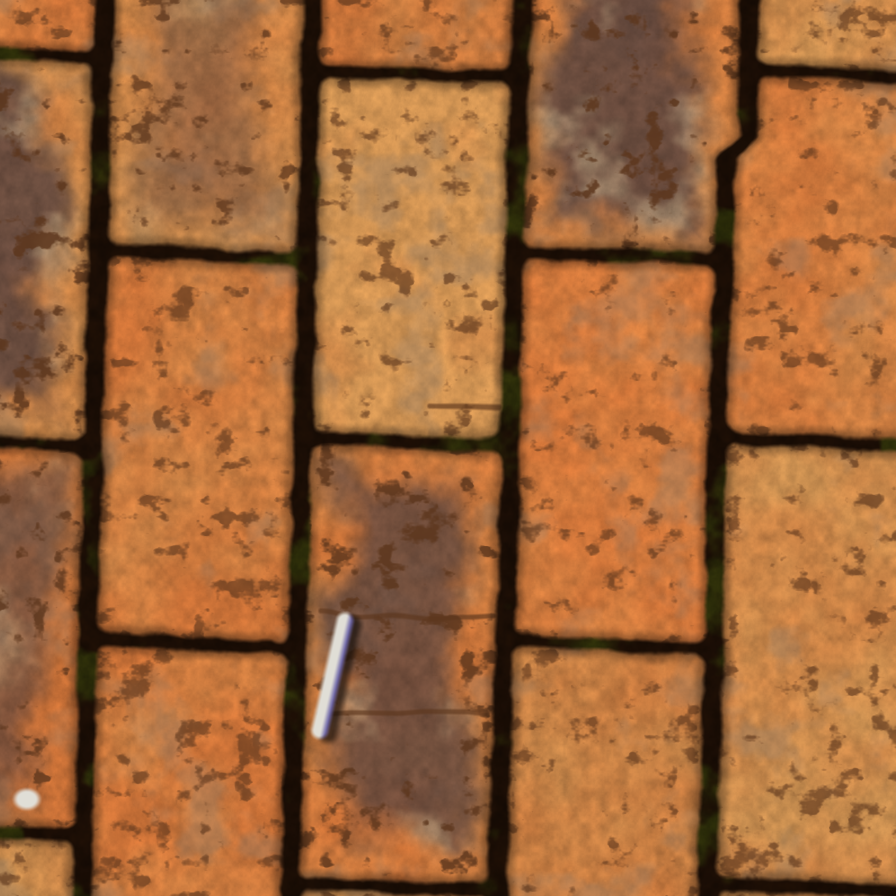
Write a WebGL 1 fragment shader that draws this texture.

```glsl
precision highp float;
// Worn clay pavers standing upright in a half-offset bond, slightly skewed.
// Rounded-box distances shape the bricks; layered value noise adds scorching,
// pits and grain, and moss in the dark joints. Small litter lies on top.
uniform vec2 u_resolution;

const float COLUMN_WIDTH = 0.2325;
const float BRICK_LENGTH = 0.434;
const float FIRST_JOINT = 0.104;
const float SKEW = 0.026;
const float TILT = 0.045;
const vec2 JOINT_HALF = vec2(0.0105, 0.0068);
const float CORNER = 0.012;
const float SOFTNESS = 0.0035;
const vec3 ORANGE = vec3(0.82, 0.46, 0.225);
const vec3 TAN = vec3(0.82, 0.58, 0.325);
const vec3 SCORCH = vec3(0.36, 0.265, 0.235);
const vec3 ASH = vec3(0.57, 0.49, 0.41);
const vec3 PIT = vec3(0.36, 0.21, 0.11);
const vec3 JOINT = vec3(0.10, 0.05, 0.018);
const vec3 MOSS = vec3(0.19, 0.21, 0.04);
const vec3 LITTER = vec3(0.88, 0.87, 0.84);

float hash(vec2 p) {
  return fract(sin(dot(p, vec2(127.1, 311.7))) * 43758.545);
}

float noise(vec2 p) {
  vec2 i = floor(p), f = fract(p);
  f = f * f * (3.0 - 2.0 * f);
  return mix(mix(hash(i), hash(i + vec2(1.0, 0.0)), f.x),
             mix(hash(i + vec2(0.0, 1.0)), hash(i + 1.0), f.x), f.y);
}

float fbm(vec2 p) {
  float sum = 0.0, amp = 0.5;
  for (int i = 0; i < 4; i++) {
    sum += amp * noise(p);
    p = p * 2.03 + 17.3;
    amp *= 0.5;
  }
  return sum / 0.9375;
}

float roundedBox(vec2 p, vec2 halfSize, float r) {
  vec2 d = abs(p) - halfSize + r;
  return length(max(d, 0.0)) + min(max(d.x, d.y), 0.0) - r;
}

float segment(vec2 p, vec2 a, vec2 b) {
  vec2 d = b - a;
  return length(p - a - d * clamp(dot(p - a, d) / dot(d, d), 0.0, 1.0));
}

// Picks the lower, middle or upper course value; courses below fall to zero.
float course(vec3 v, float row) {
  return row < -1.5 ? 0.0 : row < -0.5 ? v.x : row < 0.5 ? v.y : v.z;
}

// Scorch amount (x) and tan amount (y) of one brick.
vec2 firing(float col, float row) {
  vec3 burn = col < 0.5 ? vec3(0.75, 1.0, 0.0) : col < 1.5 ? vec3(0.0, 0.0, 0.5)
            : col < 2.5 ? vec3(0.9, 0.0, 0.0) : col < 3.5 ? vec3(0.0, 0.0, 1.0) : vec3(0.0);
  vec3 pale = col < 0.5 ? vec3(0.1, 0.7, 0.1) : col < 1.5 ? vec3(0.1, 0.2, 0.7)
            : col < 2.5 ? vec3(0.3, 1.0, 0.2) : col < 3.5 ? vec3(0.5, 0.15, 0.4) : vec3(0.75, 0.3, 0.95);
  return vec2(course(burn, row), row < -1.5 ? 0.8 : course(pale, row));
}

void main() {
  vec2 uv = gl_FragCoord.xy / u_resolution;
  float aa = max(SOFTNESS, 1.0 / min(u_resolution.x, u_resolution.y));

  // Columns lean slightly; the last joint steps aside near the top.
  vec2 q = uv + 0.006 * (vec2(fbm(uv * 11.0), fbm(uv * 11.0 + 40.0)) - 0.5);
  q.x -= SKEW * (q.y - 0.5);
  q.x -= 0.024 * smoothstep(0.82, 0.85, uv.y) * smoothstep(0.70, 0.80, uv.x);
  float u = (q.x - FIRST_JOINT) / COLUMN_WIDTH + 1.0;
  float col = floor(u);
  vec2 local = vec2((fract(u) - 0.5) * COLUMN_WIDTH, 0.0);

  // Alternate columns are offset; later ones have uneven courses.
  float even = 1.0 - mod(col, 2.0);
  float phase = mix(0.281, 0.507, even);
  float y = q.y + TILT * local.x - phase;
  float len = BRICK_LENGTH + even * step(1.0, col) * (y < 0.0 ? 0.063 : -0.025);
  float row = floor(y / len);
  local.y = (fract(y / len) - 0.5) * len;
  vec2 id = vec2(col, row);
  float chips = 0.008 * (fbm(uv * 34.0 + id * 3.0) - 0.5);
  float dist = roundedBox(local, 0.5 * vec2(COLUMN_WIDTH, len) - JOINT_HALF, CORNER) + chips;

  // Clay body with cloudy tone and fine grain.
  vec2 fire = firing(col, row);
  float cloud = fbm(uv * 13.0 + id * 7.1);
  float grain = fbm(uv * vec2(95.0, 80.0));
  vec3 clay = mix(ORANGE, TAN, clamp(fire.y + 0.9 * (cloud - 0.5), 0.0, 1.0));
  clay *= 0.94 + 0.06 * hash(id + 3.7) + 0.32 * (grain - 0.5);
  clay = mix(clay, ASH, 0.35 * smoothstep(0.56, 0.78, fbm(uv * 17.0 + 60.0)));

  // Scorched middles with ashy patches, then scattered pits.
  float stain = smoothstep(0.005, 0.065, -dist + 0.10 * (cloud - 0.5));
  vec3 burnt = mix(SCORCH, ASH, smoothstep(0.50, 0.76, fbm(uv * 15.0 + 23.0)));
  clay = mix(clay, burnt * (0.85 + 0.3 * grain), 0.88 * fire.x * stain);
  float pits = smoothstep(0.61, 0.76, fbm(uv * vec2(44.0, 52.0) + id * 5.0));
  clay = mix(clay, PIT, pits * (0.65 + 0.2 * fire.x));

  // Hairline cracks and darkened rims.
  vec2 w = uv + 0.008 * (noise(uv * 25.0) - 0.5);
  float crack = min(segment(w, vec2(0.355, 0.315), vec2(0.55, 0.312)),
                    segment(w, vec2(0.36, 0.207), vec2(0.545, 0.203)));
  crack = min(crack, segment(w, vec2(0.478, 0.545), vec2(0.555, 0.543)));
  clay = mix(clay, PIT, 0.65 * (1.0 - smoothstep(0.001, 0.001 + aa, crack)));
  clay *= mix(0.68, 1.0, smoothstep(0.0, 0.014, -dist));

  // Dark joints with mossy spots.
  vec3 gap = mix(JOINT, MOSS, 0.75 * smoothstep(0.55, 0.72, fbm(uv * 16.0 + 9.0)));
  gap *= 0.7 + 0.6 * grain;
  vec3 color = mix(clay, gap, smoothstep(-aa, aa, dist));

  // A pale slender stub with a bluish side, its shadow, and a pebble.
  vec2 a = vec2(0.357, 0.185), b = vec2(0.385, 0.307);
  float stub = segment(uv, a, b) - 0.009;
  float shade = segment(uv, a + vec2(0.009, -0.004), b + vec2(0.008, -0.004)) - 0.008;
  float pebble = length((uv - vec2(0.03, 0.108)) * vec2(0.8, 1.0)) - 0.011;
  color *= 1.0 - 0.55 * (1.0 - smoothstep(-aa, 2.0 * aa, shade));
  float side = dot(uv - a, normalize(vec2(b.y - a.y, a.x - b.x)));
  vec3 paper = mix(LITTER, vec3(0.43, 0.40, 0.66), smoothstep(0.0, 0.008, side));
  color = mix(color, paper, 1.0 - smoothstep(-aa, aa, stub));
  color = mix(color, LITTER, 1.0 - smoothstep(-aa, aa, pebble));
  gl_FragColor = vec4(clamp(color, 0.0, 1.0), 1.0);
}
```
